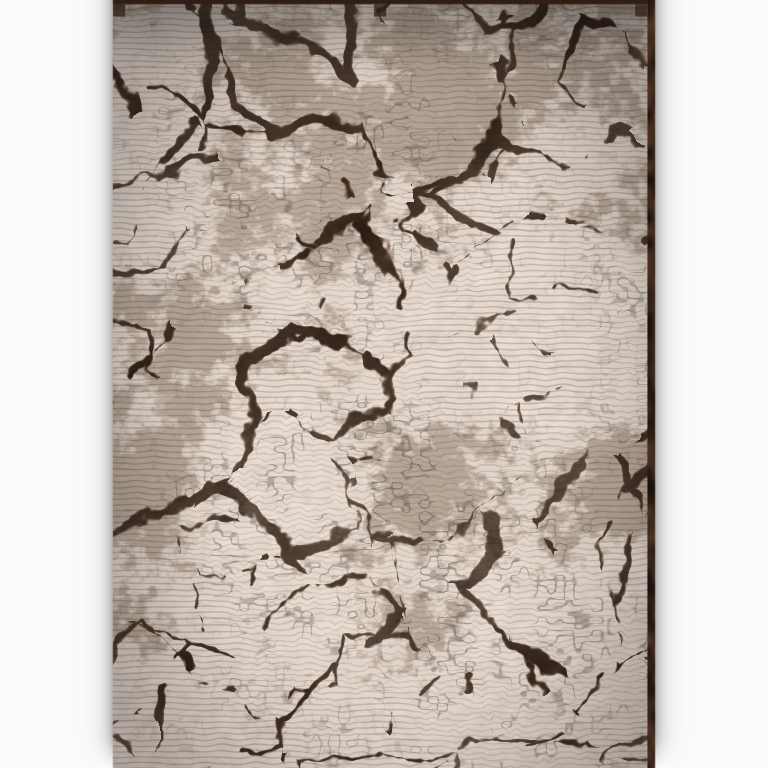
This texture is drawn by a WebGL 2 fragment shader. Its source:

```glsl
#version 300 es
precision highp float;
// A ribbed, worn woven panel with dark branching cracks on a white ground.
// Cracks are borders of jittered cells, thinned and broken by hash and noise;
// ribs, crackle and stains are layered noise under a soft vignette.

uniform vec2 u_resolution;
out vec4 outColor;

const float PANEL_LEFT = 0.147;
const float PANEL_RIGHT = 0.843;
const float BACKING_RIGHT = 0.853;
const float RIB_COUNT = 128.0;
const float CRACK_HALF_WIDTH = 0.0046;
const float CRACK_KEEP = 0.62;
const float DASH_HALF_WIDTH = 0.0036;
const float DASH_KEEP = 0.34;
const vec2 CRACK_CELL = vec2(0.185, 0.125);
const vec2 DASH_CELL = vec2(0.115, 0.062);
const vec3 WHITE = vec3(0.985);
const vec3 PILE = vec3(0.85, 0.80, 0.76);
const vec3 STAIN = vec3(0.60, 0.53, 0.47);
const vec3 CRACK_BROWN = vec3(0.34, 0.26, 0.20);
const vec3 CRACK_DARK = vec3(0.14, 0.09, 0.06);

float hash(vec2 p) {
  vec3 q = fract(p.xyx * vec3(0.1031, 0.1030, 0.0973));
  q += dot(q, q.yzx + 33.33);
  return fract((q.x + q.y) * q.z);
}

vec2 hash2(vec2 p) { return vec2(hash(p + 17.3), hash(p + 71.9)); }

float noise(vec2 p) {
  vec2 i = floor(p), f = fract(p);
  f = f * f * (3.0 - 2.0 * f);
  return mix(mix(hash(i), hash(i + vec2(1, 0)), f.x),
             mix(hash(i + vec2(0, 1)), hash(i + vec2(1, 1)), f.x), f.y);
}

float fbm(vec2 p) {
  float sum = 0.0, amp = 0.5;
  for (int i = 0; i < 5; i++) {
    sum += amp * noise(p);
    p = p * 2.03 + 11.7;
    amp *= 0.5;
  }
  return sum / 0.97;
}

vec2 rotate(vec2 p, float a) {
  return mat2(cos(a), sin(a), -sin(a), cos(a)) * p;
}

// Distance to the nearest kept cell border, in canvas units.
float borderDistance(vec2 p, vec2 cell, float keep) {
  vec2 base = floor(p / cell), nearId = base, nearPos = vec2(0.0);
  float best = 1e3;
  for (int k = 0; k < 25; k++) {
    vec2 id = base + vec2(k % 5 - 2, k / 5 - 2);
    vec2 r = (id + hash2(id)) * cell - p;
    if (dot(r, r) < best) { best = dot(r, r); nearId = id; nearPos = r; }
  }
  float d = 1.0;
  for (int k = 0; k < 25; k++) {
    vec2 id = nearId + vec2(k % 5 - 2, k / 5 - 2);
    vec2 r = (id + hash2(id)) * cell - p;
    if (k != 12 && hash(id + nearId + 5.0) < keep)
      d = min(d, dot(0.5 * (r + nearPos), normalize(r - nearPos)));
  }
  return d;
}

void main() {
  vec2 p = gl_FragCoord.xy / u_resolution;
  float px = 1.0 / u_resolution.y;

  // Wear and stains
  float wear = smoothstep(0.40, 0.66, fbm(p * 6.0 + 40.0));
  float grain = fbm(p * vec2(75.0, 95.0));
  float stain = smoothstep(0.53, 0.68, fbm(p * 5.5 + 8.0) + 0.38 * (grain - 0.5));

  // Ribs and crackled pile
  float wobble = 0.45 * noise(p * vec2(45.0, 30.0)) + wear * noise(p * vec2(110.0, 60.0));
  float rib = abs(fract(p.y * RIB_COUNT + wobble) - 0.5) * 2.0;
  float groove = smoothstep(0.5, 1.0, rib) * mix(0.17, 0.10, wear);
  float crackle = 1.0 - smoothstep(0.03, 0.12, abs(noise(p * vec2(85.0, 125.0)) - 0.5));
  crackle *= smoothstep(0.42, 0.6, noise(p * 38.0 + 3.0)) * (0.05 + 0.17 * wear);
  vec3 color = mix(PILE, STAIN, stain * 0.72);
  color *= 1.04 - groove - crackle + 0.10 * (grain - 0.5);

  // Branching cracks and shorter dashes
  vec2 warp = vec2(fbm(p * 9.0 + 2.0), fbm(p * 9.0 + 31.0)) - 0.5;
  vec2 jitter = vec2(noise(p * 48.0), noise(p * 48.0 + 19.0)) - 0.5;
  vec2 q = p + 0.07 * warp + 0.009 * jitter;
  float ragged = 0.0035 * (noise(p * 150.0) - 0.5);
  float swell = 0.45 + 1.5 * smoothstep(0.3, 0.85, noise(p * 11.0 + 50.0));
  float gap = smoothstep(0.56, 0.74, noise(p * 24.0 + 7.0));
  float crackD = borderDistance(rotate(q, 0.32) + 3.0, CRACK_CELL, CRACK_KEEP)
               - CRACK_HALF_WIDTH * (swell - 1.6 * gap);
  float sparse = smoothstep(0.42, 0.62, noise(p * 7.0 + 23.0));
  float broken = smoothstep(0.42, 0.6, noise(p * 36.0 + 13.0));
  float dashD = borderDistance(rotate(q, -0.45) + 6.0, DASH_CELL, DASH_KEEP)
              - DASH_HALF_WIDTH * (0.3 + sparse - 1.5 * broken + 0.4 * swell);
  float d = min(crackD, dashD) + ragged;
  float crack = 1.0 - smoothstep(-px, px, d);
  float depth = smoothstep(0.0, -0.003, d) * (0.55 + 0.45 * noise(p * 30.0));
  vec3 crackColor = mix(CRACK_BROWN, CRACK_DARK, depth) * (0.85 + 0.4 * grain);
  color = mix(color, crackColor, crack * mix(1.0, 0.72, noise(p * 8.0 + 90.0)));

  // Vignette and dim upper rim
  vec2 c = (p - vec2(0.50, 0.47)) / vec2(0.37, 0.56);
  color *= 1.02 - 0.25 * smoothstep(0.25, 1.5, dot(c, c));
  color *= 1.0 - 0.22 * smoothstep(0.90, 1.0, p.y);

  // Top edge, hanging clips and dark backing on the right
  float clipX = abs(mod(p.x + 0.015, 0.34) - 0.17);
  float clip = (1.0 - smoothstep(0.007, 0.009, clipX)) * smoothstep(0.977, 0.980, p.y);
  float rim = smoothstep(0.993, 0.996, p.y);
  color = mix(color, CRACK_DARK * 1.3, max(0.75 * clip, rim));
  float backing = smoothstep(PANEL_RIGHT - px, PANEL_RIGHT + px, p.x);
  color = mix(color, CRACK_DARK * (0.7 + 1.6 * noise(p * vec2(90.0, 60.0))), backing);

  // White ground with a soft side shadow
  float outside = max(PANEL_LEFT - p.x, p.x - BACKING_RIGHT);
  float shadow = 0.30 * exp(-max(outside, 0.0) / 0.011) * smoothstep(-0.01, 0.05, p.y);
  color = mix(color, WHITE * (1.0 - shadow), smoothstep(-px, px, outside));
  outColor = vec4(clamp(color, 0.0, 1.0), 1.0);
}
```
